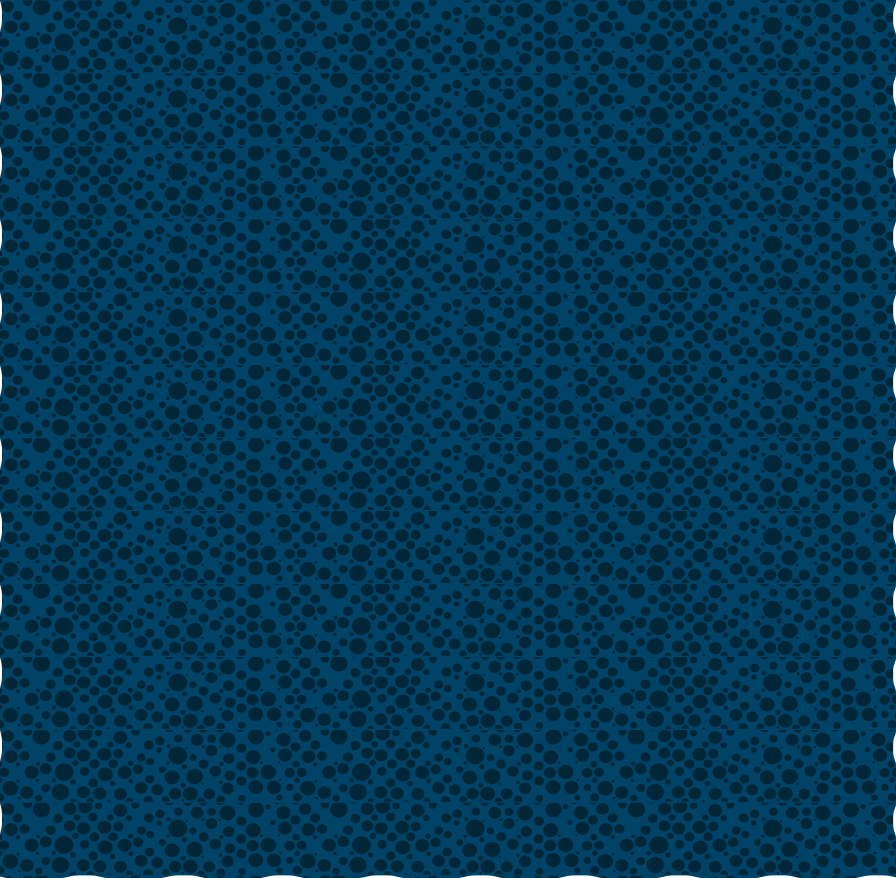
This pattern is drawn by a WebGL 1 fragment shader. Its source:

```glsl
precision highp float;
// Dark uneven dots packed on deep blue, in wide tiles that cut their lowest row flat.

uniform vec2 u_resolution;

const vec2 TILES = vec2(3.012, 12.035);  // repeats across and down
const vec2 CELLS = vec2(16.0, 4.0);      // large dots per tile
const float SEAM_SHIFT = 0.12;           // drops the lowest row into the seam
const float JITTER = 0.56;
const float GAP = 0.055;
const float MAX_RADIUS = 0.55;
const float MAX_FILLER = 0.26;
const float TAU = 6.2831853;

const vec3 GROUND = vec3(0.0, 0.262, 0.400);
const vec3 DOT = vec3(0.0, 0.148, 0.218);
const vec3 PAPER = vec3(1.0);

vec3 hash3(vec2 cell) {
  vec3 q = fract((cell.xyx + 17.0) * vec3(0.1031, 0.1030, 0.0973));
  q += dot(q, q.yxz + 33.33);
  return fract((q.xxy + q.yzz) * q.zyx);
}

// Centre (xy) and size weight (z) of the dot in a cell; columns wrap per tile.
vec3 seedDot(vec2 cell) {
  vec3 h = hash3(vec2(mod(cell.x, CELLS.x), cell.y));
  return vec3(cell + 0.5 + JITTER * (h.xy - 0.5), mix(0.32, 1.0, h.z));
}

// Centre (xy) and radius (z): neighbours share the space between by weight.
vec3 largeDot(vec2 cell) {
  vec3 seed = seedDot(cell);
  float radius = MAX_RADIUS;
  for (int j = -1; j <= 1; j++) {
    for (int i = -1; i <= 1; i++) {
      if (i != 0 || j != 0) {
        vec3 other = seedDot(cell + vec2(float(i), float(j)));
        float share = seed.z / (seed.z + other.z);
        radius = min(radius, share * distance(seed.xy, other.xy));
      }
    }
  }
  return vec3(seed.xy, radius - GAP);
}

// Small dot in the space left between the four cells around a corner.
vec3 fillerDot(vec2 corner) {
  vec3 a = largeDot(corner);
  vec3 b = largeDot(corner - vec2(1.0, 0.0));
  vec3 c = largeDot(corner - vec2(0.0, 1.0));
  vec3 d = largeDot(corner - 1.0);
  vec2 centre = 0.25 * (a.xy + b.xy + c.xy + d.xy);
  float room = min(min(distance(centre, a.xy) - a.z, distance(centre, b.xy) - b.z),
                   min(distance(centre, c.xy) - c.z, distance(centre, d.xy) - d.z));
  return vec3(centre, min(room - 1.6 * GAP, MAX_FILLER));
}

// Slightly flattened disc.
float discDistance(vec2 p, vec3 disc) {
  return length((p - disc.xy) * vec2(0.98, 1.03)) - disc.z;
}

float dotField(vec2 p) {
  vec2 cell = floor(p);
  float nearest = 1.0;
  for (int j = -1; j <= 1; j++) {
    for (int i = -1; i <= 1; i++) {
      vec2 id = cell + vec2(float(i), float(j));
      if (id.y >= 0.0 && id.y < CELLS.y) {
        nearest = min(nearest, discDistance(p, largeDot(id)));
      }
    }
  }
  for (int j = 0; j <= 1; j++) {
    for (int i = 0; i <= 1; i++) {
      vec3 filler = fillerDot(cell + vec2(float(i), float(j)));
      if (filler.z > 0.05) {
        nearest = min(nearest, discDistance(p, filler));
      }
    }
  }
  return nearest;
}

// Depth of the shallow scallops worn into an outer edge.
float scallop(float phase, float depth) {
  return depth * smoothstep(0.1, 1.0, cos(TAU * phase));
}

void main() {
  vec2 uv = gl_FragCoord.xy / u_resolution;
  vec2 pixel = 1.0 / u_resolution;
  vec2 tile = vec2(uv.x, uv.y - 1.0) * TILES;
  vec2 local = vec2(tile.x, fract(tile.y)) * CELLS;

  // Dots, clipped at the horizontal seams
  float dist = dotField(local - vec2(0.0, SEAM_SHIFT));
  dist = max(dist, max(0.04 - local.y, local.y - CELLS.y + 0.02));
  float soft = 0.75 * pixel.y * TILES.y * CELLS.y;
  vec3 color = mix(DOT, GROUND, smoothstep(-soft, soft, dist));

  // Worn outer edges
  float left = uv.x - scallop(tile.y + 0.22, 0.0022);
  float right = 1.0 - uv.x - scallop(tile.y + 0.25, 0.0032);
  float bottom = uv.y - scallop(tile.x * 3.0 - 0.85, 0.0030);
  float inside = min(min(left / pixel.x, right / pixel.x), bottom / pixel.y);
  color = mix(PAPER, color, clamp(inside + 0.5, 0.0, 1.0));

  gl_FragColor = vec4(color, 1.0);
}
```
